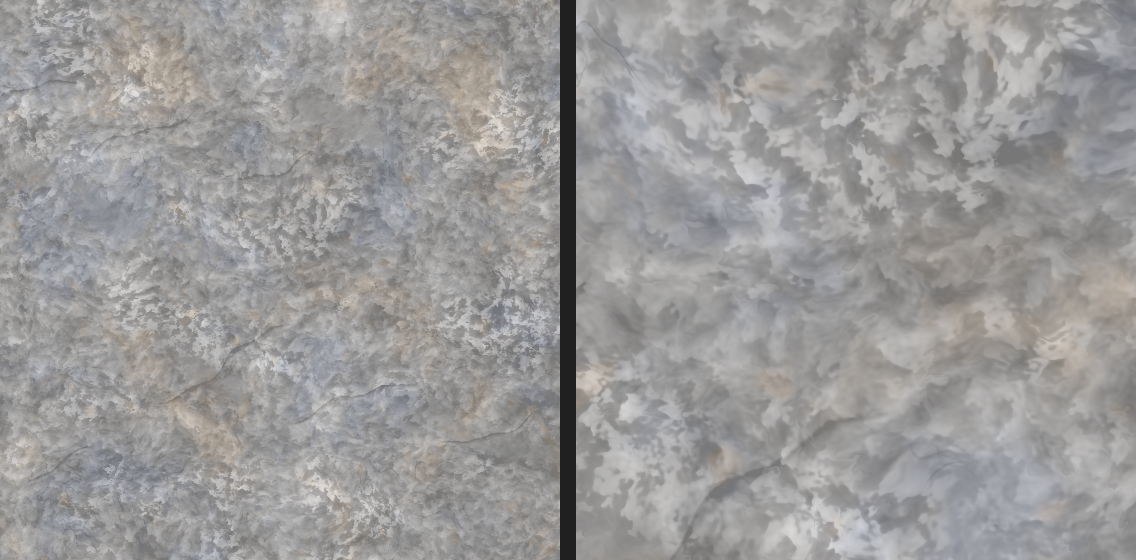
Left: the whole. Right: its middle third, enlarged.
Reproduce this texture procedurally as a WebGL 2 fragment shader.

```glsl
#version 300 es
precision highp float;
// Weathered grey stone: cloudy mottling, pale flaky crust, faint tints and short cracks.

uniform vec2 u_resolution;
out vec4 fragColor;

const float MID_TONE = 0.597;
const float CONTRAST = 0.069;
const vec3 STONE_CAST = vec3(0.004, 0.0, -0.002);
const vec3 OCHRE_CAST = vec3(0.040, 0.006, -0.034);
const vec3 BLUE_CAST = vec3(-0.018, -0.003, 0.030);
const vec2 CLOUD_SCALE = vec2(2.6, 3.0);
const vec2 MOTTLE_SCALE = vec2(11.0, 15.0);
const vec2 GRAIN_SCALE = vec2(58.0, 70.0);
const float FLAKE_SCALE = 92.0;
const float CRUST_AMOUNT = 1.4;
const float VEIN_DEPTH = 0.9;
const float CRACK_DEPTH = 1.5;
const int CRACK_COUNT = 7;
const int SMEAR_COUNT = 4;

float hash(vec2 cell) {
    uvec2 q = uvec2(ivec2(cell)) * uvec2(1597334677u, 3812015801u);
    uint h = q.x ^ q.y;
    h = (h ^ (h >> 15)) * 1597334677u;
    h ^= h >> 13;
    return float(h & 0xffffu) / 65535.0;
}

float cornerSlope(vec2 cell, vec2 offset) {
    float angle = 6.2832 * hash(cell);
    return dot(vec2(cos(angle), sin(angle)), offset);
}

float gradientNoise(vec2 p) {
    vec2 i = floor(p), f = p - i;
    vec2 u = f * f * f * (f * (f * 6.0 - 15.0) + 10.0);
    vec2 e = vec2(1.0, 0.0);
    return mix(mix(cornerSlope(i, f), cornerSlope(i + e, f - e), u.x),
               mix(cornerSlope(i + e.yx, f - e.yx), cornerSlope(i + 1.0, f - 1.0), u.x), u.y);
}

float fbm(vec2 p, int octaves, float gain) {
    float sum = 0.0, amp = 1.0;
    for (int i = 0; i < octaves; i++) {
        sum += amp * gradientNoise(p);
        p = mat2(1.6, 1.2, -1.2, 1.6) * p + 17.3;
        amp *= gain;
    }
    return sum;
}

// Cellular noise: a random level per cell, blended softly at the borders.
float cellLevels(vec2 p) {
    vec2 base = floor(p);
    float total = 0.0, weights = 0.0;
    for (int y = -1; y <= 1; y++) {
        for (int x = -1; x <= 1; x++) {
            vec2 cell = base + vec2(x, y);
            vec2 d = cell + vec2(hash(cell), hash(cell + 71.0)) - p;
            float w = exp(-9.0 * dot(d, d));
            total += w * hash(cell + 137.0);
            weights += w;
        }
    }
    return total / weights - 0.5;
}

vec2 toLocal(vec2 p, vec2 centre, float angle) {
    float c = cos(angle), s = sin(angle);
    return mat2(c, -s, s, c) * (p - centre);
}

// Tapered cracks with a sharp upper edge and a soft lower flank.
float cracks(vec2 p) {
    float dark = 0.0;
    for (int i = 0; i < CRACK_COUNT; i++) {
        float k = float(i);
        vec2 centre = fract(vec2(0.40, 0.35) + k * vec2(0.618, 0.47));
        vec2 q = toLocal(p, centre, mix(0.25, 0.65, hash(vec2(k, 5.0))));
        float halfLength = mix(0.15, 0.05, k / float(CRACK_COUNT));
        float taper = max(1.0 - pow(q.x / halfLength, 2.0), 0.0);
        float y = q.y - 0.011 * sin(q.x * 24.0 + k) - 0.004 * sin(q.x * 67.0 + 2.0 * k);
        float width = 0.001 + 0.085 * halfLength * taper;
        float flank = smoothstep(-width, 0.0, y) * (1.0 - smoothstep(0.0, 0.003, y));
        float core = 1.0 - smoothstep(0.0, 0.0025, abs(y));
        dark = max(dark, (0.75 * flank + 0.4 * core) * smoothstep(0.0, 0.35, taper));
    }
    return dark;
}

// Long bands, falling to the right, where the surface is worn smooth.
float smears(vec2 p) {
    float worn = 0.0;
    for (int i = 0; i < SMEAR_COUNT; i++) {
        float k = float(i);
        vec2 centre = fract(vec2(0.16, 0.64) + k * vec2(0.73, 0.57));
        vec2 q = toLocal(p, centre, -mix(0.2, 0.6, hash(vec2(k, 9.0))));
        worn = max(worn, 1.0 - smoothstep(0.5, 1.0, length(q / vec2(0.17, 0.03))));
    }
    return worn;
}

void main() {
    vec2 p = gl_FragCoord.xy / u_resolution.y;
    vec2 warp = vec2(fbm(p * 5.0, 4, 0.55), fbm(p * 5.0 + 31.0, 4, 0.55));
    vec2 rough = p + 0.02 * warp;

    // Layers of tone, from broad to fine
    float clouds = fbm(p * CLOUD_SCALE + 7.0, 4, 0.55);
    float mottle = fbm((p + 0.05 * warp) * MOTTLE_SCALE, 4, 0.7);
    float grain = fbm(rough * GRAIN_SCALE, 3, 0.8);
    float flakes = cellLevels(rough * FLAKE_SCALE + grain * 0.6);
    float worn = smears(p + 0.04 * warp);
    float fine = (grain + 1.6 * flakes) * (1.0 - 0.55 * worn);
    float level = 1.2 * clouds + 1.6 * mottle * (1.0 - 0.5 * worn) + fine - 0.25 * worn;

    // Pale crust gathers in broken patches
    float patches = smoothstep(0.0, 0.5, fbm(rough * 6.0 + 50.0, 4, 0.6));
    level += CRUST_AMOUNT * patches * smoothstep(-0.15, 0.3, grain + flakes);

    // Hairline veins and cracks
    float vein = 1.0 - smoothstep(0.0, 0.035, abs(fbm((p + 0.03 * warp) * 13.0 + 90.0, 3, 0.6)));
    level -= VEIN_DEPTH * vein * smoothstep(0.05, 0.4, warp.x - warp.y);
    level -= CRACK_DEPTH * cracks(p + 0.012 * warp + 0.002 * grain);

    // Mineral tints
    float tint = fbm(rough * 4.0 + 120.0, 5, 0.65) + 0.12 * mottle;
    float ochre = smoothstep(0.08, 0.7, tint);
    float blue = smoothstep(0.1, 0.65, -tint);
    float rust = smoothstep(0.42, 0.7, fbm(rough * 17.0 + 160.0, 3, 0.6));

    vec3 colour = vec3(MID_TONE + CONTRAST * max(level, -1.9)) + STONE_CAST;
    colour += OCHRE_CAST * (ochre + 0.8 * rust) + BLUE_CAST * blue;
    fragColor = vec4(clamp(colour, 0.0, 1.0), 1.0);
}
```
